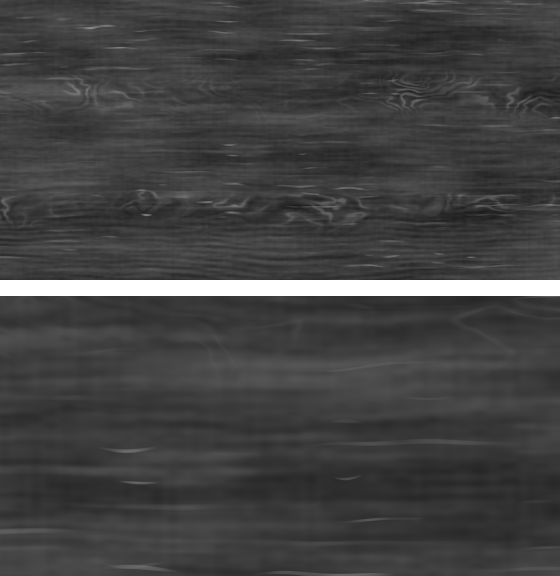
Top: the whole. Bottom: its middle third, enlarged.
This texture is drawn by a Shadertoy shader. Its source:

```glsl
// Dark charcoal timber: long horizontal grain with cloudy tone, rippled lines,
// two bands of curled figure drawn as noise contours, and scattered pale scratches.
// All lengths are in units of the canvas height.

const float TAU = 6.2831853;
const vec3  WOOD_TINT = vec3(1.0, 1.0, 1.003);
const float BASE_TONE = 0.227;
const float BROAD_AMOUNT = 0.17;     // long light and dark boards of tone
const float CLOUD_AMOUNT = 0.14;     // soft blotches
const float STREAK_AMOUNT = 0.06;    // medium fibres
const float FIBRE_AMOUNT = 0.055;    // finest fibres
const float GRIT_AMOUNT = 0.03;      // short rough specks
const float WEAVE_AMOUNT = 0.014;    // faint cross marks
const float FILAMENT_LIGHT = 0.11;   // long pale threads
const float RIPPLE_AMOUNT = 0.023;
const float RIPPLE_COUNT = 46.0;     // ripple lines per canvas height
const float FIGURE_LIGHT = 0.14;
const float FIGURE_DARK = 0.05;
const float FIGURE_RINGS = 7.0;
const float UPPER_FIGURE_Y = 0.66;
const float LOWER_FIGURE_Y = 0.27;
const float SCRATCH_LIGHT = 0.22;
const float SCRATCH_CHANCE = 0.36;
const int   SCRATCH_LAYERS = 4;

float hash(vec2 p) {
    vec3 q = fract(vec3(p.xyx) * 0.1031);
    q += dot(q, q.yzx + 33.33);
    return fract((q.x + q.y) * q.z);
}

float noise(vec2 p) {
    vec2 i = floor(p), f = fract(p);
    f = f * f * (3.0 - 2.0 * f);
    return mix(mix(hash(i), hash(i + vec2(1, 0)), f.x),
               mix(hash(i + vec2(0, 1)), hash(i + vec2(1, 1)), f.x), f.y);
}

float fbm(vec2 p) {
    float sum = 0.0, weight = 0.533;
    for (int i = 0; i < 4; i++) {
        sum += weight * noise(p);
        p = p * 2.03 + vec2(17.3, 9.1);
        weight *= 0.5;
    }
    return sum;
}

// Soft horizontal band, 1 at its centre
float band(float y, float centre, float width) {
    float d = (y - centre) / width;
    return exp(-d * d);
}

// Curled figure: signed tone from thin pale crests and broad dark troughs
float figure(vec2 p) {
    vec2 warp = vec2(fbm(p * vec2(5.0, 9.0)), fbm(p * vec2(4.0, 11.0) + 31.0)) - 0.5;
    vec2 q = p * vec2(4.5, 7.0) + warp * vec2(1.5, 0.9);
    float rings = FIGURE_RINGS * (noise(q + 5.0) + 0.2 * noise(q * 2.3 + 40.0));
    float blur = fwidth(rings);
    float toCrest = abs(fract(rings) - 0.5);
    float crest = 1.0 - smoothstep(0.0, 0.12 + blur, toCrest);
    float trough = smoothstep(0.2, 0.5, toCrest);
    float fade = 1.0 / (1.0 + 2.0 * blur * blur);
    float broken = smoothstep(0.35, 0.75, noise(p * vec2(11.0, 22.0) + 70.0));
    return fade * (FIGURE_LIGHT * crest * (0.2 + broken) - FIGURE_DARK * trough);
}

// One layer of thin, tapered, slightly bent scratches, one per grid cell at most
float scratches(vec2 p, float layer, float pixel) {
    vec2 cellSize = vec2(0.5, 0.075) / (1.0 + 0.35 * layer);
    vec2 grid = p / cellSize + layer * vec2(7.37, 13.71);
    vec2 id = floor(grid) + layer * 57.0;
    float size = hash(id + 3.1);
    vec2 centre = vec2(mix(0.45, 0.55, hash(id + 8.7)), mix(0.3, 0.7, hash(id + 5.3)));
    vec2 d = (fract(grid) - centre) * cellSize;
    float halfLength = cellSize.x * mix(0.07, 0.44, size * size);
    float along = d.x / halfLength;
    float bend = 0.006 * (hash(id + 2.2) - 0.5) * along * along
               + 0.008 * (noise(vec2(p.x * 16.0, id.y)) - 0.5);
    float taper = max(0.0, 1.0 - along * along);
    float thickness = mix(0.0003, 0.0018, hash(id + 6.6)) * taper;
    float line = 1.0 - smoothstep(thickness, thickness + pixel + 0.0006, abs(d.y - bend));
    float wisp = 0.1 + 1.2 * noise(p * vec2(28.0, 60.0) + layer);
    float present = step(hash(id + 1.9), SCRATCH_CHANCE);
    return present * line * taper * wisp * mix(0.2, 1.0, hash(id + 9.4));
}

void mainImage(out vec4 fragColor, in vec2 fragCoord) {
    vec2 p = fragCoord / iResolution.y;
    float pixel = 1.0 / iResolution.y;

    // Grain wanders gently up and down
    vec2 g = p + vec2(0.0, 0.03 * (fbm(p * vec2(2.2, 4.0)) - 0.5));

    // Tone and fibres
    float tone = BASE_TONE;
    tone += BROAD_AMOUNT * (fbm(g * vec2(0.8, 9.0) + 3.0) - 0.5);
    tone += CLOUD_AMOUNT * (fbm(p * vec2(4.0, 9.0) + 21.0) - 0.5);
    tone += STREAK_AMOUNT * (noise(g * vec2(3.5, 58.0)) - 0.5);
    tone += FIBRE_AMOUNT * (noise(g * vec2(9.0, 125.0) + 11.0) - 0.5);
    tone += GRIT_AMOUNT * (noise(p * vec2(55.0, 125.0) + 33.0) - 0.5);
    tone += WEAVE_AMOUNT * (noise(p * vec2(110.0, 14.0)) - 0.5);

    // Long pale threads, gathered in patches
    float patches = 0.25 + smoothstep(0.3, 0.7, noise(p * vec2(1.3, 7.0) + 90.0));
    float thread = smoothstep(0.68, 1.0, noise(g * vec2(4.5, 95.0) + 51.0));
    tone += FILAMENT_LIGHT * patches * thread * noise(p * vec2(17.0, 30.0));

    // Rippled growth lines, strongest along the lower edge
    float wave = g.y * RIPPLE_COUNT + 4.5 * fbm(p * vec2(1.8, 3.5) + 60.0);
    float rippleArea = mix(0.3, 1.0, 1.0 - smoothstep(0.12, 0.26, p.y));
    tone += RIPPLE_AMOUNT * rippleArea * sin(TAU * wave) * (0.3 + noise(p * vec2(2.5, 7.0)));

    // Curled bands; the lower one ends sharply at its upper side
    float lowerEdge = 1.0 - smoothstep(0.305, 0.32, g.y);
    float figureArea = band(g.y, UPPER_FIGURE_Y, 0.06) + band(g.y, LOWER_FIGURE_Y, 0.065) * lowerEdge;
    figureArea *= mix(0.3, 1.0, smoothstep(0.2, 0.5, noise(vec2(p.x * 3.2, floor(p.y * 2.0) + 4.0))));
    tone += figureArea * (0.014 + figure(p));

    // Pale scratches
    for (int i = 0; i < SCRATCH_LAYERS; i++)
        tone += SCRATCH_LIGHT * patches * scratches(g, float(i), pixel);

    fragColor = vec4(WOOD_TINT * clamp(tone, 0.12, 0.56), 1.0);
}
```
